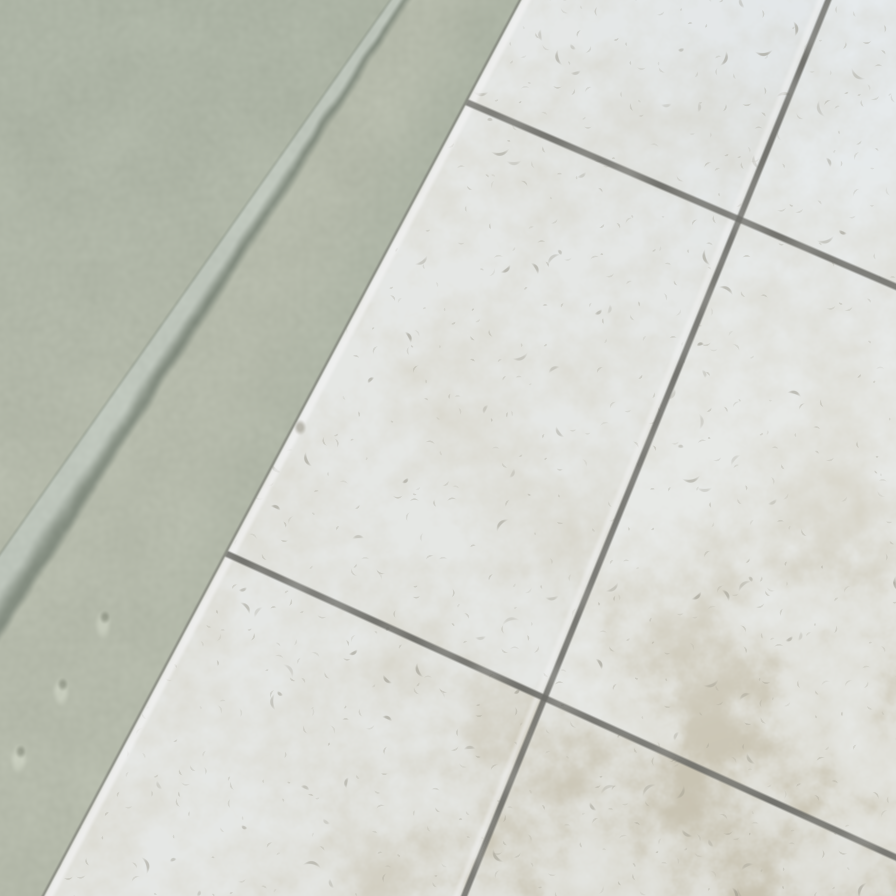
Write a Shadertoy shader that draws this texture.

```glsl
// Pale stone floor tiles meeting a grey-green painted skirting, seen at a slant.
// Two families of gently converging lines give tile coordinates; gradient noise
// and scattered strokes add the stone mottling, flecks and paint wear.

const vec3 STONE = vec3(0.905, 0.912, 0.902);
const vec3 STONE_WARM = vec3(0.855, 0.847, 0.805);
const vec3 STONE_TAN = vec3(0.77, 0.745, 0.67);
const vec3 FLECK = vec3(0.64, 0.63, 0.58);
const vec3 GROUT = vec3(0.43, 0.43, 0.41);
const vec3 PAINT = vec3(0.71, 0.73, 0.67);
const vec3 PAINT_SHADE = vec3(0.655, 0.69, 0.63);
const vec3 PAINT_LIGHT = vec3(0.745, 0.775, 0.735);
const vec3 GROOVE = vec3(0.52, 0.555, 0.505);

vec2 hash2(vec2 p) {
    vec3 q = fract(p.xyx * vec3(0.1031, 0.1030, 0.0973));
    q += dot(q, q.yzx + 33.33);
    return fract((q.xx + q.yz) * q.zy);
}

float gradientNoise(vec2 p) {
    vec2 cell = floor(p), f = fract(p);
    vec2 w = f * f * f * (f * (f * 6.0 - 15.0) + 10.0);
    vec4 corner;
    for (int k = 0; k < 4; k++) {
        vec2 o = vec2(k & 1, k >> 1);
        corner[k] = dot(hash2(cell + o) * 2.0 - 1.0, f - o);
    }
    return mix(mix(corner.x, corner.y, w.x), mix(corner.z, corner.w, w.x), w.y);
}

float fbm(vec2 p) {
    float sum = 0.0, amp = 1.0;
    for (int i = 0; i < 4; i++) {
        sum += amp * gradientNoise(p);
        p = mat2(1.6, 1.2, -1.2, 1.6) * p + 7.3;
        amp *= 0.55;
    }
    return sum;
}

// Signed distance to the line a-b, positive on its right
float lineSide(vec2 p, vec2 a, vec2 b) {
    vec2 d = normalize(b - a);
    return dot(p - a, vec2(d.y, -d.x));
}

float stroke(float dist, float halfWidth, float soft) {
    return 1.0 - smoothstep(halfWidth - soft, halfWidth + soft, abs(dist));
}

// Short randomly turned marks, at most one per grid cell
float flecks(vec2 p, float density, float seed) {
    float mark = 0.0;
    vec2 cell = floor(p);
    for (int j = -1; j <= 1; j++)
    for (int i = -1; i <= 1; i++) {
        vec2 id = cell + vec2(i, j);
        vec2 r = hash2(id + seed), s = hash2(id + seed + 51.7);
        vec2 q = p - id - r;
        float angle = 6.283 * s.x;
        vec2 dir = vec2(cos(angle), sin(angle));
        vec2 local = vec2(dot(q, dir), dot(q, vec2(-dir.y, dir.x)));
        local.y += 1.5 * local.x * local.x;
        float shape = 1.0 - smoothstep(0.3, 1.0, length(local / vec2(0.1 + 0.2 * r.y, 0.07)));
        mark = max(mark, shape * step(s.y, density) * (0.4 + 0.6 * r.x));
    }
    return mark;
}

vec3 floorColor(vec2 p, float edge, float soft) {
    // Tile coordinates: joints lie on whole numbers
    float acrossSize = 1.3 * (0.4685 - 0.126 * p.y);
    float alongSize = 0.6131 + 0.0239 * p.x;
    vec2 tile = vec2((p.x - 0.518 - 0.4065 * p.y) / acrossSize,
                     (p.y - 0.4967 + 0.4537 * p.x) / alongSize);
    vec2 joint = (tile - round(tile)) * vec2(acrossSize, alongSize) * vec2(0.926, 0.912);
    vec2 id = floor(tile), shift = hash2(id + 3.0) * 20.0;

    // Mottled stone, warmer to the lower right
    float cloud = fbm(p * 7.0 + shift), mottle = fbm(p * 30.0 + shift);
    float corner = smoothstep(0.75, 1.35, p.x + 0.6 * (1.0 - p.y)) * smoothstep(0.55, 0.1, p.y);
    vec3 col = mix(STONE, STONE_WARM, clamp(0.25 + 0.6 * cloud + 0.45 * mottle + 0.45 * corner, 0.0, 1.0));
    col = mix(col, STONE_TAN, corner * smoothstep(-0.15, 0.6, cloud + 0.4 * mottle) * 0.75);
    col += vec3(-0.01, 0.0, 0.018) * smoothstep(0.5, 1.0, p.y) * smoothstep(0.4, 1.0, p.x);
    col += 0.012 * (hash2(id + 9.0).x - 0.5);
    col = mix(col, FLECK, 0.35 * flecks(p * 48.0 + shift, 0.45, 0.0));
    col = mix(col, FLECK * 0.92, 0.55 * flecks(p * 27.0 + shift, 0.22, 17.0));

    // Bright rims, then grout
    col = mix(col, vec3(0.95), 0.5 * stroke(joint.x + 0.008, 0.003, 0.003));
    col = mix(col, vec3(0.95), 0.7 * stroke(edge - 0.005, 0.004, 0.003));
    float wear = 0.85 + 0.3 * gradientNoise(p * 25.0);
    col = mix(col, GROUT, wear * stroke(joint.x, 0.0033, soft));
    return mix(col, GROUT, wear * stroke(joint.y, 0.0035, soft));
}

vec3 skirtingColor(vec2 p, float edge, float soft) {
    float ridge = lineSide(p, vec2(0.0, 0.3815), vec2(0.436, 1.0));
    float fold = lineSide(p, vec2(0.0, 0.290), vec2(0.456, 1.0));
    float t = ridge / max(ridge - fold, 0.004);
    float ragged = 0.12 * gradientNoise(p * vec2(35.0, 25.0));

    // Flat wall, lit ridge, dark fold and lower face
    vec3 wall = mix(PAINT, PAINT_SHADE, smoothstep(0.35, 1.0, p.y) * 0.6);
    vec3 face = mix(PAINT, PAINT_SHADE, 0.55 * smoothstep(-0.09, 0.0, edge) * smoothstep(0.1, 0.9, p.y));
    vec3 lip = mix(PAINT_LIGHT, GROOVE, smoothstep(0.42, 0.85, t + ragged));
    vec3 col = mix(wall, lip, smoothstep(-soft, soft, ridge));
    col = mix(col, face, smoothstep(-0.006, 0.005, fold + 0.03 * ragged));
    col = mix(col, GROOVE, 0.35 * stroke(ridge, 0.0015, soft));

    // Row of small dents
    for (int i = 0; i < 3; i++) {
        vec2 q = p - vec2(0.115, 0.303) + float(i) * vec2(0.047, 0.075);
        col += 0.07 * (1.0 - smoothstep(0.003, 0.011, length(q * vec2(1.0, 0.6))));
        col -= 0.16 * (1.0 - smoothstep(0.001, 0.007, length((q - vec2(0.002, 0.008)) * vec2(1.0, 0.8))));
    }
    col += 0.022 * fbm(p * 12.0) + 0.018 * gradientNoise(p * 110.0);
    return mix(col, GROUT, 0.55 * stroke(edge + 0.001, 0.0018, soft));
}

void mainImage(out vec4 fragColor, in vec2 fragCoord) {
    vec2 p = fragCoord / iResolution.xy;
    float soft = max(0.0016, 0.8 / iResolution.y);
    float edge = lineSide(p, vec2(0.0495, 0.0), vec2(0.582, 1.0));
    vec3 col = mix(skirtingColor(p, edge, soft), floorColor(p, edge, soft), smoothstep(-soft, soft, edge));

    // Chip on the tile edge
    float chip = length((p - vec2(0.335, 0.523)) * vec2(1.0, 0.8));
    col = mix(col, FLECK, 0.7 * (1.0 - smoothstep(0.002, 0.008, chip)));
    fragColor = vec4(clamp(col, 0.0, 1.0), 1.0);
}
```
